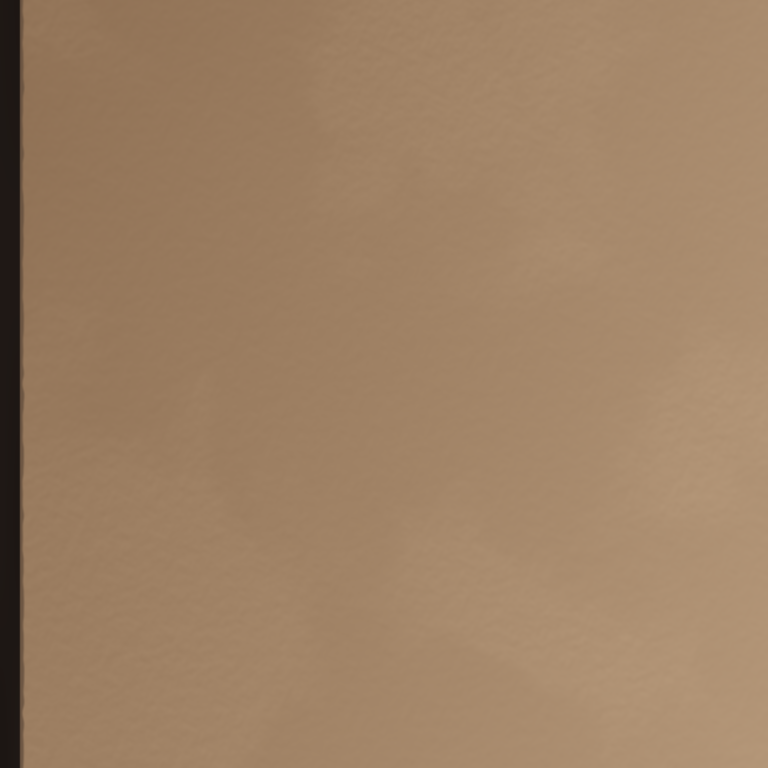
Reproduce this texture procedurally as a three.js fragment shader.

```glsl
// Warm tan plaster wall with faint mottling and grain, beside a dark vertical frame.
varying vec2 vUv;

const vec3 SHADE_TAN = vec3(0.555, 0.435, 0.325);
const vec3 LIT_TAN = vec3(0.720, 0.605, 0.485);
const vec3 FRAME_DARK = vec3(0.115, 0.090, 0.078);
const vec3 SEAM_BROWN = vec3(0.400, 0.315, 0.245);

const float FRAME_WIDTH = 0.026;
const float SEAM_WIDTH = 0.006;
const float EDGE_SOFTNESS = 0.0014;
const float LIGHT_BASE = 0.03;
const vec2 LIGHT_SLOPE = vec2(0.64, 0.24);   // brighter to the right and downwards
const float PATCH_SCALE = 4.2;
const float PATCH_STRENGTH = 0.085;
const float CLOUD_STRENGTH = 0.10;
const float GRAIN_SCALE = 105.0;
const float GRAIN_STRENGTH = 0.085;
const vec2 GRAIN_LIGHT = vec2(-0.35, 0.45);

float hash(vec2 p) {
  vec3 q = fract(vec3(p.xyx) * 0.1031);
  q += dot(q, q.yzx + 33.33);
  return fract((q.x + q.y) * q.z);
}

float noise(vec2 p) {
  vec2 cell = floor(p);
  vec2 f = fract(p);
  f = f * f * (3.0 - 2.0 * f);
  float low = mix(hash(cell), hash(cell + vec2(1.0, 0.0)), f.x);
  float high = mix(hash(cell + vec2(0.0, 1.0)), hash(cell + vec2(1.0, 1.0)), f.x);
  return mix(low, high, f.y);
}

float fbm(vec2 p) {
  float sum = 0.0;
  float weight = 0.5;
  for (int i = 0; i < 5; i++) {
    sum += weight * noise(p);
    p = mat2(1.6, 1.2, -1.2, 1.6) * p + 7.3;
    weight *= 0.5;
  }
  return sum;
}

// Trowelled patches with ragged, soft borders
float patches(vec2 uv) {
  vec2 p = uv * PATCH_SCALE + 11.0;
  vec2 warp = vec2(fbm(p + 3.1), fbm(p + 19.7)) - 0.5;
  return smoothstep(0.45, 0.65, fbm(p + 0.8 * warp));
}

float grainHeight(vec2 p) {
  return noise(p) + 0.5 * noise(p * 1.9 + 41.0);
}

// Relief of the grain, lit from the upper left
float grain(vec2 uv) {
  vec2 p = mat2(0.9, 0.4, -0.4, 0.9) * uv * GRAIN_SCALE;
  return grainHeight(p) - grainHeight(p + GRAIN_LIGHT);
}

vec3 wall(vec2 uv) {
  float rough = patches(uv);
  float light = LIGHT_BASE + dot(LIGHT_SLOPE, vec2(uv.x, 1.0 - uv.y));
  light += PATCH_STRENGTH * (rough - 0.35);
  light += CLOUD_STRENGTH * (fbm(uv * 2.3 + 5.0) - 0.48);
  light += GRAIN_STRENGTH * grain(uv) * mix(0.55, 1.0, rough);
  return mix(SHADE_TAN, LIT_TAN, light);
}

void main() {
  vec3 color = wall(vUv);

  // Shadowed, slightly broken seam where the wall meets the frame
  float seamEnd = FRAME_WIDTH + SEAM_WIDTH * (0.65 + 0.4 * noise(vec2(3.0, vUv.y * 70.0)));
  float seam = 1.0 - smoothstep(seamEnd - 2.0 * EDGE_SOFTNESS, seamEnd + EDGE_SOFTNESS, vUv.x);
  color = mix(color, SEAM_BROWN, 0.85 * seam);

  // Dark frame, a touch lighter towards the middle of its height
  vec3 frame = FRAME_DARK * (0.94 + 0.12 * noise(vec2(vUv.x * 40.0, vUv.y * 3.0)));
  float frameMask = 1.0 - smoothstep(FRAME_WIDTH - EDGE_SOFTNESS, FRAME_WIDTH + EDGE_SOFTNESS, vUv.x);
  color = mix(color, frame, frameMask);

  gl_FragColor = vec4(color, 1.0);
}
```
